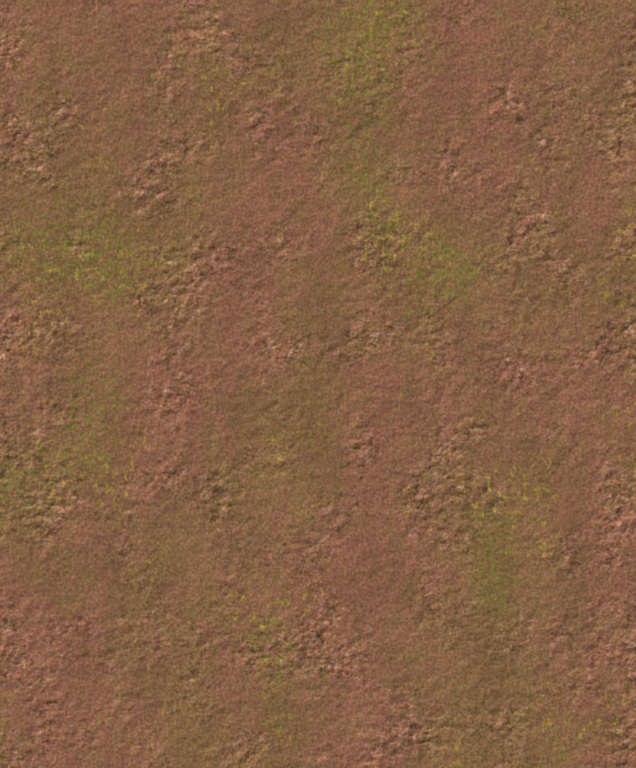
This texture is drawn by a WebGL 2 fragment shader. Its source:

```glsl
#version 300 es
precision highp float;
// Dry brown soil with crumbly clods, mossy green patches and yellow flecks.

uniform vec2 u_resolution;
out vec4 fragColor;

// Integer hash giving two values in 0..1 per cell
vec2 hash2(vec2 cell) {
  uvec2 v = uvec2(ivec2(cell)) * 1664525u + 1013904223u;
  v.x += v.y * 1664525u;
  v.y += v.x * 1664525u;
  v ^= v >> 16u;
  v.x += v.y * 1664525u;
  v.y += v.x * 1664525u;
  v ^= v >> 16u;
  return vec2(v & 65535u) / 65535.0;
}

float cornerSlope(vec2 cell, vec2 offset) {
  float angle = 6.2832 * hash2(cell).x;
  return dot(vec2(cos(angle), sin(angle)), offset);
}

float gradientNoise(vec2 p) {
  vec2 i = floor(p), f = fract(p);
  vec2 w = f * f * f * (f * (f * 6.0 - 15.0) + 10.0);
  vec2 e = vec2(1, 0);
  float low = mix(cornerSlope(i, f), cornerSlope(i + e, f - e), w.x);
  float high = mix(cornerSlope(i + e.yx, f - e.yx), cornerSlope(i + 1.0, f - 1.0), w.x);
  return mix(low, high, w.y);
}

float fbm(vec2 p, int octaves) {
  float sum = 0.0, amplitude = 1.0;
  for (int i = 0; i < octaves; i++) {
    sum += amplitude * gradientNoise(p);
    p = mat2(1.6, 1.2, -1.2, 1.6) * p + 17.3;
    amplitude *= 0.5;
  }
  return sum;
}

// Rounded crumbs: 1 at a crumb centre, falling to 0 between crumbs
float crumbs(vec2 p) {
  vec2 i = floor(p), f = fract(p);
  float nearest = 1.0;
  for (int y = -1; y <= 1; y++)
    for (int x = -1; x <= 1; x++) {
      vec2 cell = vec2(x, y);
      vec2 d = cell + hash2(i + cell) - f;
      nearest = min(nearest, dot(d, d));
    }
  return 1.0 - nearest;
}

float groundHeight(vec2 p, float rough) {
  vec2 warped = p + 0.004 * vec2(gradientNoise(p * 70.0), gradientNoise(p * 70.0 + 31.0));
  return fbm(p * vec2(56, 64), 3) + rough * 0.6 * crumbs(warped * vec2(105, 120));
}

void main() {
  vec2 p = gl_FragCoord.xy / u_resolution.y;
  float sideDistance = min(p.x, u_resolution.x / u_resolution.y - p.x);

  // Where the ground is broken up, most of all along the sides
  float border = 1.0 - smoothstep(0.0, 0.07, sideDistance);
  float rough = smoothstep(-0.3, 0.65, fbm(p * vec2(11, 10) + 5.0, 4) + 0.25 * border);

  // Soil tint in soft, slightly upright drifts, mottled at small scale
  float drift = fbm(p * vec2(5.5, 3.5) + 40.0, 5);
  float mottle = fbm(p * vec2(42, 30) + 19.0, 4);
  vec3 color = mix(vec3(0.5, 0.382, 0.255), vec3(0.54, 0.37, 0.285),
                   smoothstep(-0.55, 0.5, 0.7 * drift + 0.5 * mottle));
  color *= 1.0 + 0.09 * fbm(p * vec2(18, 10) + 70.0, 4);

  // Pale pink crumbs on the broken ground
  float pale = smoothstep(0.0, 0.55, fbm(p * 70.0 + 11.0, 3));
  color = mix(color, vec3(0.69, 0.52, 0.44), 0.55 * rough * pale);

  // Moss patches with short upright strands
  float patchField = fbm(p * vec2(5.0, 4.0) + 93.0, 5) - 0.3 * drift;
  float strands = smoothstep(-0.15, 0.4, fbm(p * vec2(125, 80) + 8.0, 2));
  float moss = smoothstep(0.05, 0.7, patchField + 0.25 * mottle);
  color = mix(color, vec3(0.45, 0.455, 0.2), moss * (0.1 + 0.55 * strands));

  // Yellow flecks scattered around the moss
  float scatter = smoothstep(0.05, 0.5, fbm(p * vec2(9, 7) + 61.0, 3) + 0.45 * patchField);
  float flecks = smoothstep(0.12, 0.5, fbm(p * vec2(125, 95) + 23.0, 2));
  color = mix(color, vec3(0.62, 0.56, 0.22), 0.6 * scatter * flecks);

  // Relief lit from the upper left
  vec2 toLight = 0.0013 * vec2(-0.6, 0.8);
  float relief = groundHeight(p - toLight, rough) - groundHeight(p + toLight, rough);
  color *= 1.0 + clamp(relief * (0.25 + 0.4 * rough), -0.35, 0.35);

  // Dark gaps between crumbs
  float gaps = smoothstep(0.1, 0.6, fbm(p * vec2(85, 100) + 47.0, 3));
  color *= 1.0 - gaps * (0.05 + 0.22 * rough);

  // Fine grain in brightness and in tint
  float grain = gradientNoise(p * vec2(235, 215)) + 0.6 * gradientNoise(p * vec2(330, 300) + 9.0);
  float tint = gradientNoise(p * vec2(190, 150) + 55.0);
  color *= 1.0 + 0.18 * grain + tint * vec3(0.03, -0.06, 0.04);

  fragColor = vec4(color, 1.0);
}
```
